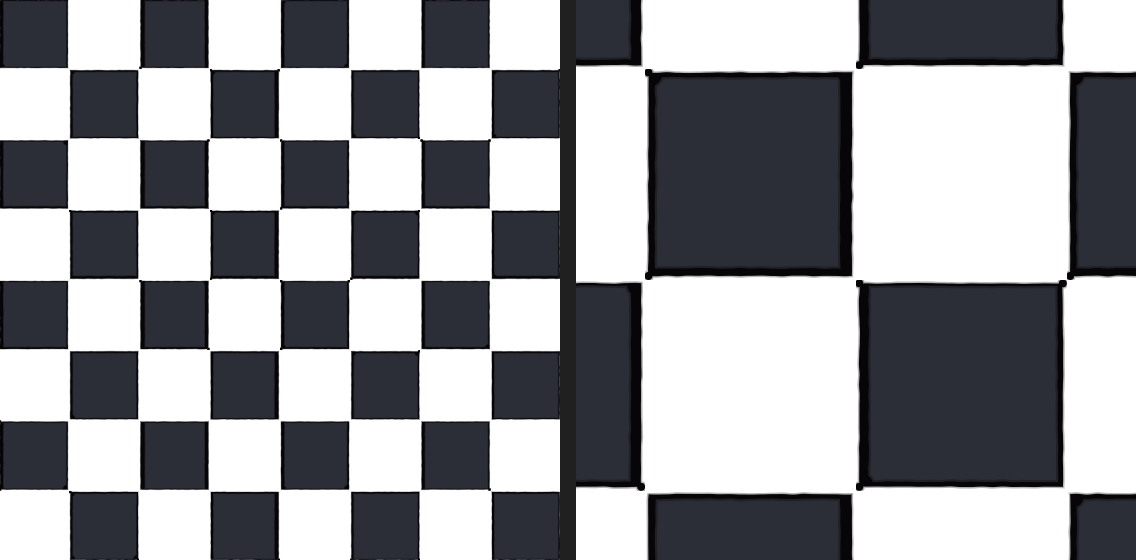
Left: the whole. Right: its middle third, enlarged.
Write a WebGL 1 fragment shader that draws this pattern.

```glsl
precision highp float;

uniform vec2 u_resolution;

// Lengths are fractions of the canvas side.
const float PITCH = 0.1255;
const float SQUARE = 0.1211;
const float BEVEL = 0.0013;
const float FRINGE = 0.0009;
const float RAGGED = 0.0007;
const float RAGGED_SCALE = 160.0;
const float SPECK_RADIUS = 0.0085;
const float NIB_RADIUS = 0.0024;
const float SPECK_CHANCE = 0.2;
const float NIB_CHANCE = 0.22;

const vec3 WHITE = vec3(1.0);
const vec3 GREY = vec3(0.71);
const vec3 BLACK = vec3(0.03, 0.02, 0.03);
const vec3 SHADE = vec3(0.12, 0.13, 0.15);
const vec3 SLATE = vec3(0.17, 0.18, 0.21);

float hash(vec2 p) {
  vec3 q = fract(vec3(p.xyx) * 0.1031);
  q += dot(q, q.yzx + 33.33);
  return fract((q.x + q.y) * q.z);
}

float noise(vec2 p) {
  vec2 i = floor(p);
  vec2 f = fract(p);
  f = f * f * (3.0 - 2.0 * f);
  float low = mix(hash(i), hash(i + vec2(1.0, 0.0)), f.x);
  float high = mix(hash(i + vec2(0.0, 1.0)), hash(i + 1.0), f.x);
  return mix(low, high, f.y);
}

float bump(float x, float center, float sharpness) {
  float d = x - center;
  return exp(-d * d * sharpness);
}

// Border widths drift with the column and row.
vec2 leftTopWidth(vec2 cell) {
  vec2 odd = mod(cell, 2.0);
  float left = 0.0055 - 0.0018 * odd.x + 0.0018 * bump(cell.x, 2.0, 2.0);
  float top = 0.0014 + 0.0013 * odd.y;
  return vec2(left, top);
}

vec2 rightBottomWidth(vec2 cell) {
  float right = 0.0022 + 0.0056 * bump(cell.x, 2.6, 1.0);
  float bottom = 0.0011 + 0.0034 * bump(cell.y, 2.9, 0.5);
  return vec2(right, bottom);
}

float minPart(vec2 v) {
  return min(v.x, v.y);
}

void main() {
  float side = min(u_resolution.x, u_resolution.y);
  float pixel = 1.0 / side;
  vec2 p = gl_FragCoord.xy / side;
  p.y = u_resolution.y / side - p.y;

  // Rows count downwards; half of each gap belongs to the cell.
  vec2 cell = floor((p + 0.5 * (PITCH - SQUARE)) / PITCH);
  vec2 fromLeftTop = p - cell * PITCH;
  vec2 fromRightBottom = SQUARE - fromLeftTop;

  // Depths are positive inside the square and inside its border.
  float wear = (noise(p * RAGGED_SCALE) - 0.5) * RAGGED;
  float outer = min(minPart(fromLeftTop), minPart(fromRightBottom)) + wear;
  float inner = min(minPart(fromLeftTop - leftTopWidth(cell)),
                    minPart(fromRightBottom - rightBottomWidth(cell))) + wear;

  // Some corners carry a dark speck or a small outward nib.
  vec2 corner = cell * 2.0 + step(0.5 * SQUARE, fromLeftTop);
  float cornerDistance = length(min(fromLeftTop, fromRightBottom));
  if (hash(corner + 7.0) < SPECK_CHANCE) {
    inner = min(inner, cornerDistance - SPECK_RADIUS);
  }
  if (hash(corner + 41.0) < NIB_CHANCE) {
    outer = max(outer, NIB_RADIUS - cornerDistance);
  }

  // Layers from the grey fringe inwards to the flat fill.
  vec4 depth = vec4(outer + FRINGE, outer, inner, inner - BEVEL);
  vec4 cover = clamp(depth / pixel + 0.5, 0.0, 1.0);
  vec3 square = mix(WHITE, GREY, cover.x);
  square = mix(square, BLACK, cover.y);
  square = mix(square, SHADE, cover.z);
  square = mix(square, SLATE, cover.w);

  float isDark = 1.0 - mod(cell.x + cell.y, 2.0);
  gl_FragColor = vec4(mix(WHITE, square, isDark), 1.0);
}
```
